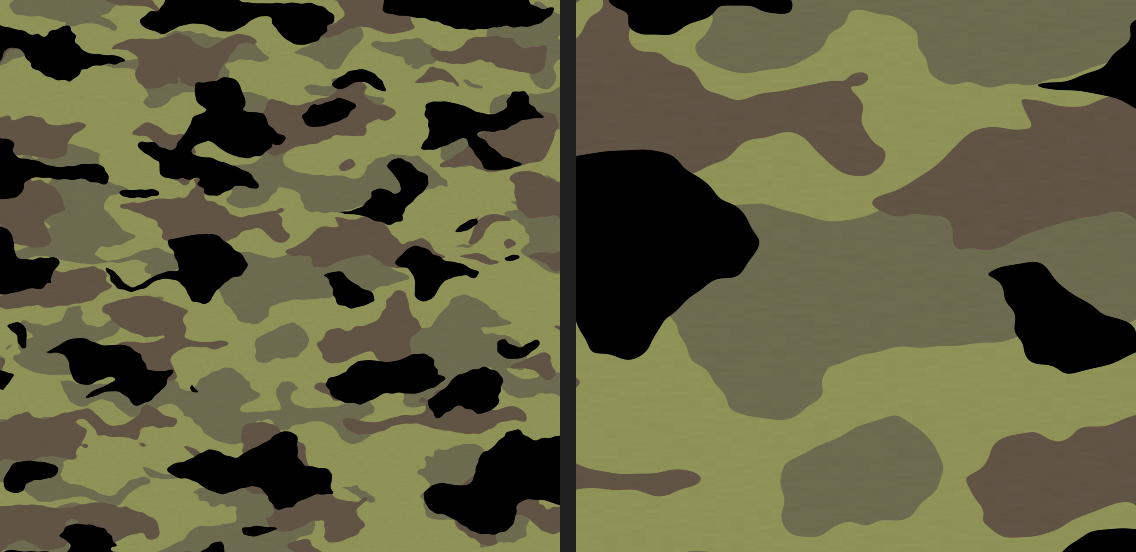
Left, the full canvas; right, a detail of the centre.
Write a Shadertoy shader that draws this pattern.

```glsl
// Woodland camouflage: green ground under olive, brown and black patches.
// Each layer is a sum of random plane waves (a nearly Gaussian field), bent by
// a finer warp and cut at the normal quantile that gives its share of the area.

const float PI = 3.14159265;

// Colours
const vec3 GREEN = vec3(0.560, 0.573, 0.340);
const vec3 OLIVE = vec3(0.428, 0.420, 0.310);
const vec3 BROWN = vec3(0.382, 0.328, 0.270);
const vec3 BLACK = vec3(0.0);

// Cut levels in standard deviations: higher means less area
const float OLIVE_CUT = 0.38;
const float BROWN_CUT = 0.60;
const float BLACK_CUT = 0.69;

// Patch shape, in cycles per canvas width
const vec2  PATCH_FREQ  = vec2(2.8, 6.6);
const vec2  BLACK_FREQ  = vec2(2.6, 5.8);
const float LOBE_RATIO  = 2.2;    // frequency of the lobes against the patches
const float LOBE_AMOUNT = 0.52;
const vec2  WARP_FREQ   = vec2(9.0, 12.0);
const float WARP_AMOUNT = 0.010;
const vec2  RAGGED_FREQ = vec2(44.0, 50.0);
const float RAGGED_AMOUNT = 0.0009;

// Edge half-width in pixels, and faint cloth texture
const float EDGE_SOFTNESS = 0.55;
const vec2  WEAVE_CELLS = vec2(120.0, 500.0);
const float WEAVE_AMOUNT = 0.022;

vec3 hash3(vec2 p) {
    vec3 q = fract(p.xyx * vec3(0.1031, 0.1030, 0.0973));
    q += dot(q, q.yxz + 33.33);
    return fract((q.xxy + q.yzz) * q.zyx);
}

// Sum of random waves around an elliptical ring of frequencies, unit variance
float waves(vec2 p, vec2 freq, float seed, int count) {
    float sum = 0.0;
    for (int i = 0; i < count; i++) {
        vec3 h = hash3(vec2(float(i) * 7.31 + 1.7, seed * 13.7 + 5.3));
        float angle = PI * (float(i) + h.x) / float(count);
        vec2 k = freq * mix(0.75, 1.25, h.y) * vec2(cos(angle), sin(angle));
        sum += cos(2.0 * PI * (dot(p, k) + h.z));
    }
    return sum * sqrt(2.0 / float(count));
}

// Patches with lobes and slightly ragged outlines, unit variance
float patchField(vec2 p, vec2 freq, float seed) {
    vec2 bend = vec2(waves(p, WARP_FREQ, seed + 1.0, 8),
                     waves(p, WARP_FREQ, seed + 2.0, 8));
    vec2 ragged = vec2(waves(p, RAGGED_FREQ, seed + 3.0, 6),
                       waves(p, RAGGED_FREQ, seed + 4.0, 6));
    vec2 q = p + WARP_AMOUNT * bend + RAGGED_AMOUNT * ragged;
    float body = waves(q, freq, seed + 5.0, 14);
    float lobes = waves(q, freq * LOBE_RATIO, seed + 6.0, 12);
    return (body + LOBE_AMOUNT * lobes) / sqrt(1.0 + LOBE_AMOUNT * LOBE_AMOUNT);
}

// Smooth-edged cut through a field
float cover(float field, float cut) {
    float slope = length(vec2(dFdx(field), dFdy(field)));
    float soft = EDGE_SOFTNESS * slope + 1e-5;
    return smoothstep(-soft, soft, field - cut);
}

void mainImage(out vec4 fragColor, in vec2 fragCoord) {
    vec2 p = fragCoord / iResolution.x;

    float olive = cover(patchField(p, PATCH_FREQ, 10.0), OLIVE_CUT);
    float brown = cover(patchField(p, PATCH_FREQ, 30.0), BROWN_CUT);
    float black = cover(patchField(p, BLACK_FREQ, 50.0), BLACK_CUT);

    // Print the layers from the ground up
    vec3 color = mix(GREEN, OLIVE, olive);
    color = mix(color, BROWN, brown);
    color = mix(color, BLACK, black);

    // Horizontal thread streaks, invisible on black
    float thread = hash3(floor(p * WEAVE_CELLS)).x - 0.5;
    color *= 1.0 + WEAVE_AMOUNT * thread;

    fragColor = vec4(color, 1.0);
}
```
